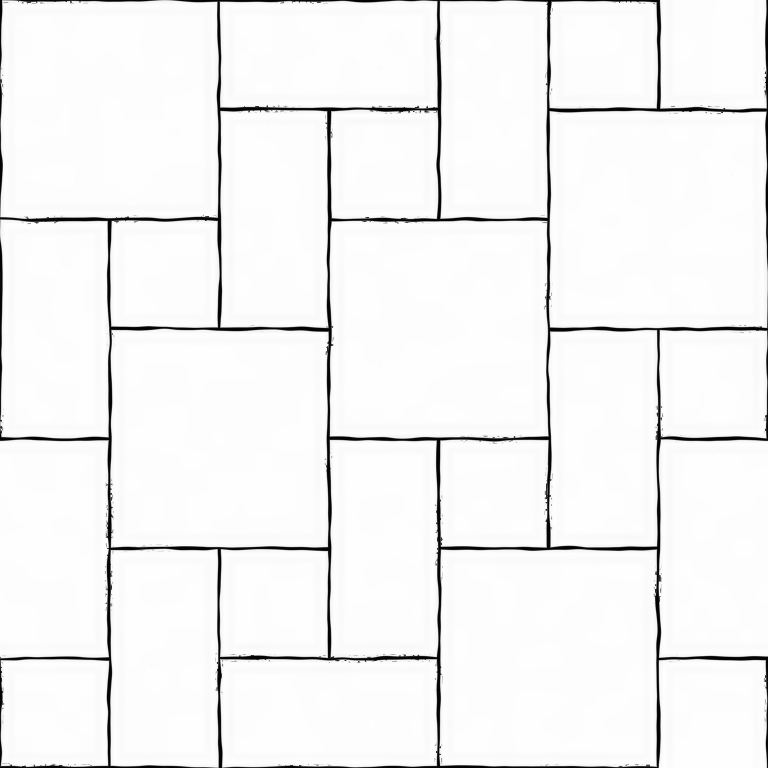
Write a Shadertoy shader that draws this pattern.

```glsl
// Inked outlines of a paving of large squares, upright oblongs and small squares.
// A seven-cell block repeats on a slanted lattice, so one index per grid cell
// tells which cell borders carry a line; noise wobbles, thickens and frays them.

#define GRID 7.0           // cells across and down
#define HALF_WIDTH 0.0135  // half line width, in cells
#define WIDTH_VARY 0.010   // change of half width along a line
#define WOBBLE 0.017       // sideways wander of a line
#define FRAY_REACH 0.042   // how far burrs stray from a line
#define BEVEL_INSET 0.105  // distance of the faint inner frame
#define BEVEL_DEPTH 0.014  // darkness of the inner frame
#define PAPER vec3(0.994)
#define INK vec3(0.015)

float hash(vec2 p) {
    return fract(sin(dot(p, vec2(127.1, 311.7))) * 43758.5453);
}

float noise(vec2 p) {
    vec2 i = floor(p), f = fract(p);
    f = f * f * (3.0 - 2.0 * f);
    return mix(mix(hash(i), hash(i + vec2(1, 0)), f.x),
               mix(hash(i + vec2(0, 1)), hash(i + vec2(1, 1)), f.x), f.y);
}

// Place in the block: 0-3 large square, 4 and 6 oblong, 5 small square
float blockIndex(vec2 cell) {
    return mod(cell.x + 2.0 * cell.y + 0.5, GRID) - 0.5;
}

bool near(float a, float b) {
    return abs(a - b) < 0.25;
}

// Is there a line on the left border of this cell?
bool hasLeftLine(vec2 cell) {
    float k = blockIndex(cell);
    return !(near(k, 1.0) || near(k, 3.0));
}

// Is there a line on the top border? The outer seam also cuts a large square.
bool hasTopLine(vec2 cell) {
    float k = blockIndex(cell);
    bool seam = near(mod(cell.y + 0.5, GRID), 0.5);
    bool insideSquare = near(k, 2.0) || near(k, 3.0);
    return !(near(k, 6.0) || (insideSquare && !seam));
}

// Ink coverage of one line: x runs along it, y across it
float inkLine(vec2 q, float seed, float px) {
    float wander = noise(vec2(q.x * 3.3, seed)) + 0.5 * noise(vec2(q.x * 8.0, seed + 31.0));
    float across = q.y - WOBBLE * (wander - 0.75);
    float halfWidth = HALF_WIDTH + WIDTH_VARY * (noise(vec2(q.x * 6.0, seed + 57.0)) - 0.5);
    float ink = 1.0 - smoothstep(-0.8 * px, 0.8 * px, abs(across) - halfWidth);

    // Burrs: short patches of specks along the line
    float patchy = smoothstep(0.66, 0.82, noise(vec2(q.x * 2.6, seed + 83.0)));
    float grain = noise(vec2(q.x * 48.0, across * 60.0 + seed * 19.0));
    float reach = 1.0 - smoothstep(0.4 * FRAY_REACH, FRAY_REACH, abs(across));
    float burr = patchy * reach * smoothstep(0.56, 0.82, grain);
    return max(ink, 0.85 * burr);
}

// Faint frame and soft halo beside a line at distance d
float bevelShade(float d) {
    float frame = smoothstep(0.05, BEVEL_INSET, d)
                * (1.0 - smoothstep(BEVEL_INSET, BEVEL_INSET + 0.06, d));
    float halo = 1.0 - smoothstep(0.015, 0.05, d);
    return BEVEL_DEPTH * frame + 0.03 * halo;
}

void mainImage(out vec4 fragColor, in vec2 fragCoord) {
    vec2 uv = fragCoord / iResolution.xy;
    vec2 p = vec2(uv.x, 1.0 - uv.y) * GRID;
    float px = GRID / min(iResolution.x, iResolution.y);

    // Nearest grid lines and the cell borders they form here
    vec2 cell = floor(p);
    vec2 line = floor(p + 0.5);
    vec2 offset = p - line;
    vec2 seed = mod(line + 0.5, GRID) - 0.5;

    float ink = 0.0;
    float d = 1.0;
    if (hasLeftLine(vec2(line.x, cell.y))) {
        ink = inkLine(vec2(p.y, offset.x), 3.0 * floor(seed.x + 0.5) + 5.0, px);
        d = abs(offset.x);
    }
    if (hasTopLine(vec2(cell.x, line.y))) {
        ink = max(ink, inkLine(vec2(p.x, offset.y), 3.0 * floor(seed.y + 0.5) + 131.0, px));
        d = min(d, abs(offset.y));
    }

    // Paper with slight mottling, bevels and rare pale specks
    float mottle = 0.006 * (noise(p * 5.0) - 0.5);
    float specks = 0.02 * smoothstep(0.93, 1.0, noise(p * 34.0)) * step(0.6, noise(p * 1.7));
    float bevel = bevelShade(d) * (0.7 + 0.6 * noise(p * 3.0 + 9.0));
    vec3 color = PAPER + mottle - specks - bevel;

    fragColor = vec4(clamp(mix(color, INK, ink), 0.0, 1.0), 1.0);
}
```
